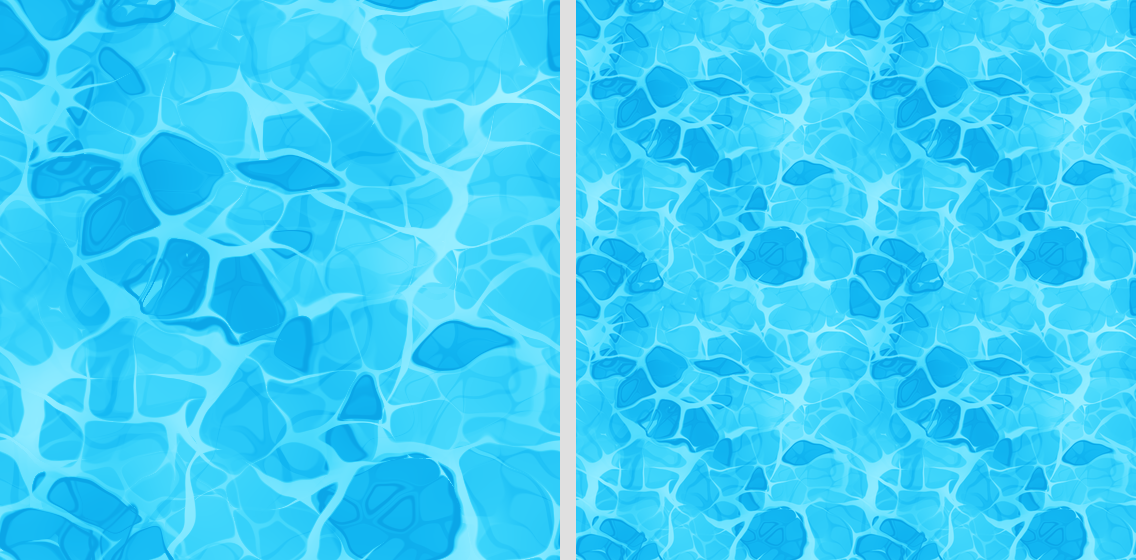
Left, the tile; right, the same tile 2 across and 2 down.
Give the GLSL for this texture, as a WebGL 2 fragment shader.

```glsl
#version 300 es
precision highp float;
// Seamless stylised water: warped translucent cells, deep blue pools and pale foam veins.

uniform vec2 u_resolution;
out vec4 fragColor;

// Tones run from 0 (deepest) to 6 (brightest foam).
const vec3 PALETTE[7] = vec3[7](
    vec3(0.04, 0.64, 0.90), vec3(0.07, 0.72, 0.95), vec3(0.15, 0.78, 0.97),
    vec3(0.21, 0.82, 0.98), vec3(0.31, 0.86, 0.99), vec3(0.52, 0.91, 1.00),
    vec3(0.68, 0.96, 1.00));
const vec2 BROAD_GRID = vec2(4.0, 5.0);   // whole cells across the tile
const vec2 MID_GRID = vec2(7.0, 9.0);
const vec2 FINE_GRID = vec2(12.0, 14.0);
const float BASE_TONE = 2.95;
const float DEPTH_CONTRAST = 2.2;
const float CELL_ROUNDING = 17.0;         // lower is rounder
const float EDGE_SOFTNESS = 0.0017;       // in canvas units
const float RIM_WIDTH = 0.0065;           // in canvas units

vec2 hash(vec2 cell, vec2 period, float seed) {
    uvec3 v = uvec3(floor(mod(cell + 0.5, period)), seed);
    v = v * 1664525u + 1013904223u;
    v.x += v.y * v.z; v.y += v.z * v.x; v.z += v.x * v.y;
    v ^= v >> 16u;
    v.x += v.y * v.z; v.y += v.z * v.x;
    return vec2(v.xy >> 8u) / 16777216.0;
}

float gradientDot(vec2 cell, vec2 offset, vec2 p, float period, float seed) {
    float angle = 6.28319 * hash(cell + offset, vec2(period), seed).x;
    return dot(vec2(cos(angle), sin(angle)), p - offset);
}

// Gradient noise that wraps over the unit tile.
float noise(vec2 uv, float period, float seed) {
    vec2 p = uv * period, cell = floor(p), f = p - cell;
    vec2 s = f * f * f * (f * (f * 6.0 - 15.0) + 10.0);
    vec2 e = vec2(0.0, 1.0);
    return mix(
        mix(gradientDot(cell, e.xx, f, period, seed), gradientDot(cell, e.yx, f, period, seed), s.x),
        mix(gradientDot(cell, e.xy, f, period, seed), gradientDot(cell, e.yy, f, period, seed), s.x), s.y);
}

vec2 warp(vec2 uv, float seed) {
    vec2 bend = vec2(noise(uv, 3.0, seed), noise(uv, 3.0, seed + 1.0));
    vec2 wobble = vec2(noise(uv, 9.0, seed + 2.0), noise(uv, 9.0, seed + 3.0));
    vec2 ripple = vec2(noise(uv, 22.0, seed + 4.0), noise(uv, 22.0, seed + 5.0));
    return uv + 0.11 * bend + 0.034 * wobble + 0.008 * ripple;
}

// Rounded Voronoi: x = distance to the border, y = cell random, zw = cell site on the tile.
vec4 cells(vec2 uv, vec2 grid, float seed) {
    vec2 p = uv * grid, base = floor(p), f = p - base;
    vec2 nearest = vec2(0.0), toSite = vec2(9.0);
    for (int j = -1; j <= 1; j++)
    for (int i = -1; i <= 1; i++) {
        vec2 o = vec2(i, j);
        vec2 r = o + hash(base + o, grid, seed) - f;
        if (dot(r, r) < dot(toSite, toSite)) { toSite = r; nearest = o; }
    }
    float sum = 0.0;
    for (int j = -2; j <= 2; j++)
    for (int i = -2; i <= 2; i++) {
        if (i == 0 && j == 0) continue;
        vec2 o = nearest + vec2(i, j);
        vec2 r = o + hash(base + o, grid, seed) - f;
        sum += exp(-CELL_ROUNDING * dot(0.5 * (r + toSite), normalize(r - toSite)));
    }
    float border = -log(sum) / CELL_ROUNDING;
    return vec4(border, hash(base + nearest, grid, seed + 50.0).x, (p + toSite) / grid);
}

float above(float edge, float d, float soft) {
    return smoothstep(edge - soft, edge + soft, d);
}

// Sinks chosen cells into dark pools with a darker rim.
float sink(float tone, vec4 cell, float inset, float rim, float threshold, float soft, float poolTone) {
    float chosen = step(threshold, fract(cell.y * 7.31) - 1.1 * noise(cell.zw, 3.0, 1.0));
    float body = mix(poolTone, 0.15, 1.0 - above(inset + rim, cell.x, soft));
    return mix(tone, min(tone, body), chosen * above(inset, cell.x, soft));
}

vec3 ramp(float tone) {
    float t = clamp(tone, 0.0, 5.999);
    int i = int(t);
    return mix(PALETTE[i], PALETTE[i + 1], t - float(i));
}

void main() {
    vec2 uv = gl_FragCoord.xy / u_resolution;
    float soft = max(EDGE_SOFTNESS, 0.8 / u_resolution.y);
    vec2 drift = warp(uv, 30.0);
    vec4 broad = cells(warp(uv, 10.0), BROAD_GRID, 20.0);
    vec4 mid = cells(drift, MID_GRID, 40.0);
    vec4 fine = cells(warp(uv, 60.0), FINE_GRID, 70.0);
    float broadSoft = soft * BROAD_GRID.y, midSoft = soft * MID_GRID.y, fineSoft = soft * FINE_GRID.y;

    // Broad depth and overlapping translucent patches
    float depth = noise(uv, 3.0, 1.0);
    float patchy = noise(uv, 6.0, 2.0);
    float tone = BASE_TONE + DEPTH_CONTRAST * depth + 0.7 * patchy;
    tone += 1.1 * (broad.y - 0.5) * above(0.02, broad.x, broadSoft);
    tone += 1.1 * (mid.y - 0.5) * above(0.03, mid.x, midSoft);
    tone += 0.8 * (fine.y - 0.5) * above(0.04, fine.x, fineSoft);

    // Faint lines, light in some places and dark in others
    float fineWidth = 0.03 + 0.13 * noise(uv, 7.0, 3.0);
    float fineLine = 1.0 - above(fineWidth, fine.x, fineSoft);
    tone += fineLine * clamp(3.5 * noise(uv, 5.0, 4.0), -0.9, 1.0);
    float contour = abs(noise(drift, 8.0, 12.0));
    tone -= 0.75 * (1.0 - above(0.04 + 0.1 * patchy, contour, 9.0 * soft));
    tone = clamp(tone, 0.9, 4.45);

    // Deep pools of three sizes
    float rim = RIM_WIDTH * (0.9 + 1.6 * noise(uv, 9.0, 5.0));
    float poolTone = 1.15 + 0.9 * patchy + 0.7 * (fine.y - 0.5) * above(0.04, fine.x, fineSoft) - 0.5 * fineLine;
    float water = tone;
    tone = sink(tone, broad, 0.05, rim * BROAD_GRID.y, 0.97, broadSoft, poolTone);
    tone = sink(tone, mid, 0.065, rim * MID_GRID.y, 0.80, midSoft, poolTone);
    tone = sink(tone, fine, 0.09, rim * FINE_GRID.y, 0.98, fineSoft, poolTone);
    float open = 1.0 - smoothstep(0.3, 0.9, water - tone);

    // Foam veins that swell at junctions and break along their length
    float midWidth = 0.017 + 0.12 * noise(uv, 6.0, 6.0);
    float broadWidth = 0.012 + 0.08 * noise(uv, 7.0, 7.0);
    float midFoam = 1.0 - above(midWidth, mid.x, midSoft);
    float broadFoam = (1.0 - above(broadWidth, broad.x, broadSoft)) * open;
    float foam = max(midFoam * clamp(0.85 + noise(uv, 4.0, 8.0), 0.4, 1.0), 0.9 * broadFoam);
    float foamTone = 4.85 + 1.3 * depth + 0.8 * noise(uv, 8.0, 9.0);
    tone = mix(tone, max(tone, foamTone), foam);

    fragColor = vec4(ramp(tone), 1.0);
}
```
